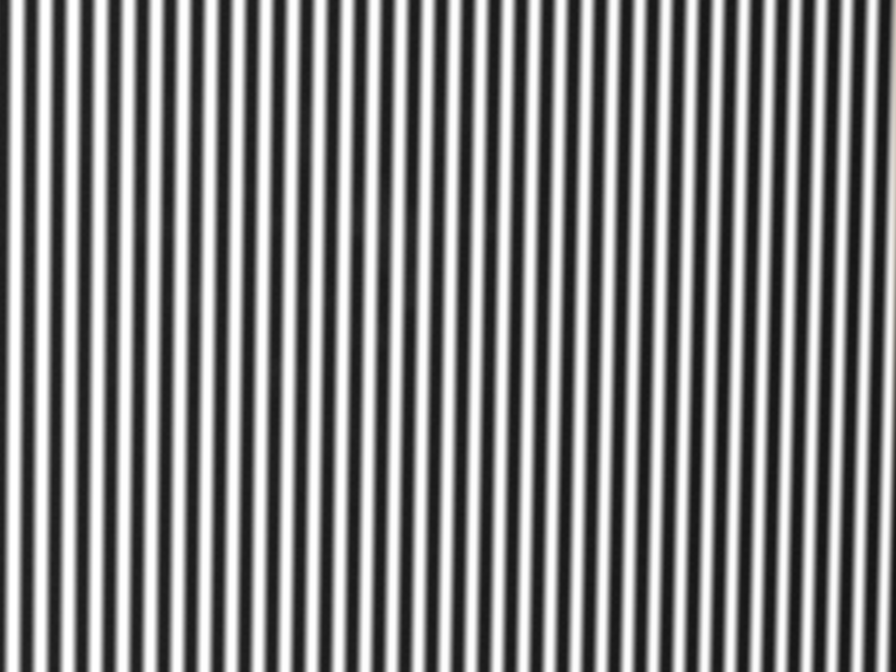
Give the GLSL for this pattern, as a WebGL 1 fragment shader.

```glsl
precision highp float;
// Soft-focus black and white stripes, nearly upright, tightening and leaning more to the right.
uniform vec2 u_resolution;

const float STRIPES_LINEAR = 32.14;  // stripes per canvas width at the left edge
const float STRIPES_GAIN = 1.63;     // extra stripes gathered towards the right
const float STRIPES_START = -0.544;  // puts the first white centre near the left edge

float hash(vec2 p) {
    vec3 q = fract(vec3(p.xyx) * 0.1031);
    q += dot(q, q.yzx + 33.33);
    return fract((q.x + q.y) * q.z);
}

float valueNoise(vec2 p) {
    vec2 cell = floor(p);
    vec2 f = fract(p);
    f = f * f * (3.0 - 2.0 * f);
    float low = mix(hash(cell), hash(cell + vec2(1.0, 0.0)), f.x);
    float high = mix(hash(cell + vec2(0.0, 1.0)), hash(cell + vec2(1.0, 1.0)), f.x);
    return mix(low, high, f.y);
}

// Straightens the lean, which grows from left to right.
float unleaned(vec2 uv) {
    float lean = 0.005 + 0.013 * uv.x;
    return uv.x - lean * (uv.y - 0.5);
}

// Stripe count at x; whole numbers fall on white centres.
float stripePhase(float x) {
    return STRIPES_START + x * (STRIPES_LINEAR + STRIPES_GAIN * x);
}

// Blurred stripe: 1 on the white core, 0 on the dark core.
float stripe(float phase, float whiteHalf, float darkStart) {
    float d = abs(fract(phase + 0.5) - 0.5);
    return 1.0 - smoothstep(whiteHalf, darkStart, d);
}

// Faint cloudy marks, strongest left of the middle.
float smudge(vec2 uv) {
    vec2 offset = (uv - vec2(0.36, 0.62)) / vec2(0.24, 0.22);
    float cloud = smoothstep(0.55, 0.9, valueNoise(uv * vec2(26.0, 18.0)));
    return cloud * exp(-dot(offset, offset));
}

void main() {
    vec2 uv = gl_FragCoord.xy / u_resolution;
    float x = unleaned(uv);

    // White bands narrow and the ink deepens towards the right
    float whiteHalf = mix(0.072, 0.02, uv.x);
    float darkStart = mix(0.43, 0.415, uv.x);
    float light = stripe(stripePhase(x), whiteHalf, darkStart);
    float ink = mix(0.125, 0.09, uv.x);
    float paper = mix(1.0, 0.985, uv.x);
    float shade = mix(ink, paper, light);

    // Wear and fine grain, mostly seen on the dark bands
    vec2 grainCell = uv * vec2(256.0, 192.0);
    float grain = valueNoise(grainCell) - 0.5;
    shade += (1.0 - light) * (0.035 * smudge(uv) + 0.02 * grain);

    // Slight warm fade along the right border
    float border = smoothstep(0.992, 1.0, uv.x);
    vec3 colour = vec3(shade) * mix(vec3(1.0), vec3(0.84, 0.81, 0.77), border);
    gl_FragColor = vec4(clamp(colour, 0.0, 1.0), 1.0);
}
```
